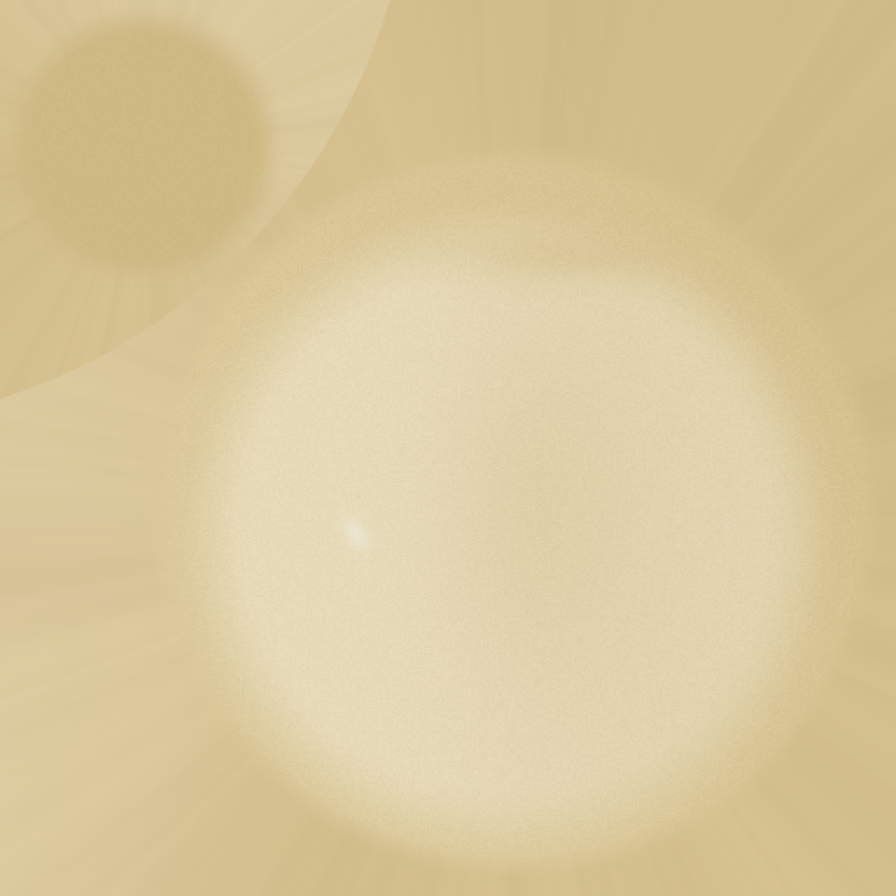
A three.js fragment shader for this background:

```glsl
varying vec2 vUv;

const vec2 BIG_CENTER = vec2(0.575, 0.430);
const float BIG_RADIUS = 0.398;
const vec2 CORE_CENTER = vec2(0.567, 0.407);
const float CORE_RADIUS = 0.332;
const float CORE_SOFTNESS = 0.048;
const vec2 SMALL_CENTER = vec2(0.160, 0.837);
const float SMALL_RADIUS = 0.141;
const vec2 ARC_CENTER = vec2(-0.200, 1.186);
const float ARC_RADIUS = 0.662;
const float ARC_SOFTNESS = 0.0012;
const vec2 GLINT_CENTER = vec2(0.398, 0.404);
const vec2 GLINT_SIZE = vec2(0.011, 0.019);
const float RAY_STRENGTH = 0.036;
const float GRAIN_STRENGTH = 0.022;
const float GRAIN_CELLS = 512.0;

const vec3 PALE_SAND = vec3(0.857, 0.787, 0.620);
const vec3 SAND = vec3(0.830, 0.750, 0.555);
const vec3 DEEP_SAND = vec3(0.812, 0.735, 0.540);
const vec3 PEACH = vec3(0.855, 0.765, 0.600);
const vec3 RIM_LIGHT = vec3(0.858, 0.788, 0.606);
const vec3 RIM_DARK = vec3(0.835, 0.757, 0.563);
const vec3 CREAM = vec3(0.906, 0.854, 0.722);
const vec3 CREAM_SHADE = vec3(0.886, 0.830, 0.688);
const vec3 CORE_SHADOW = vec3(0.865, 0.803, 0.648);
const vec3 SMALL_DISC = vec3(0.808, 0.723, 0.518);
const vec3 GLINT = vec3(0.930, 0.905, 0.840);

float hash(vec2 p) {
  vec3 q = fract(vec3(p.xyx) * 0.1031);
  q += dot(q, q.yzx + 33.33);
  return fract((q.x + q.y) * q.z);
}

float valueNoise(vec2 p) {
  vec2 cell = floor(p);
  vec2 f = fract(p);
  f = f * f * (3.0 - 2.0 * f);
  float low = mix(hash(cell), hash(cell + vec2(1.0, 0.0)), f.x);
  float high = mix(hash(cell + vec2(0.0, 1.0)), hash(cell + vec2(1.0)), f.x);
  return mix(low, high, f.y);
}

// Streaks follow the direction, so they close seamlessly around the center.
float rays(vec2 offset, float seed) {
  float dist = length(offset);
  vec2 dir = offset / max(dist, 0.001);
  float sum = 0.0;
  float weight = 0.5;
  float frequency = 7.0;
  for (int i = 0; i < 4; i++) {
    sum += weight * (valueNoise(dir * (frequency + 0.6 * dist) + seed) - 0.5);
    frequency *= 2.3;
    weight *= 0.72;
  }
  return sum;
}

float softDisc(vec2 p, vec2 center, float radius, float softness) {
  return 1.0 - smoothstep(radius - softness, radius + softness, distance(p, center));
}

float glow(vec2 p, vec2 center, vec2 size) {
  vec2 q = (p - center) / size;
  return exp(-dot(q, q));
}

// Outer field: pale at the left, deeper toward the upper right.
vec3 outerField(vec2 p) {
  vec3 color = mix(PALE_SAND, SAND, smoothstep(0.05, 0.55, p.x + 0.3 * abs(p.y - 0.42)));
  color = mix(color, DEEP_SAND, smoothstep(1.15, 1.75, p.x + p.y));
  color = mix(color, PEACH, 0.6 * glow(p, vec2(0.03, 0.36), vec2(0.18, 0.05)));
  return color + RAY_STRENGTH * rays(p - BIG_CENTER, 41.0);
}

// Corner field: pale toward the top right, with the small disc inside.
vec3 cornerField(vec2 p, float grain) {
  vec3 color = mix(SAND, PALE_SAND, smoothstep(-0.50, -0.82, -p.x * 0.7 - p.y * 0.65));
  color += RAY_STRENGTH * rays(p - SMALL_CENTER, 87.0);
  float disc = softDisc(p, SMALL_CENTER, SMALL_RADIUS, 0.022);
  return mix(color, SMALL_DISC + grain * 0.7, disc);
}

// Large disc: a tan rim around a cream core with faint shadows.
vec3 bigDisc(vec2 p, float grain) {
  vec3 rim = mix(RIM_LIGHT, RIM_DARK, smoothstep(0.50, 1.45, p.x + 0.6 * p.y));
  vec3 core = mix(CREAM, CREAM_SHADE, smoothstep(0.35, 0.75, p.x));
  core = mix(core, CORE_SHADOW, 0.75 * glow(p, vec2(0.61, 0.43), vec2(0.10, 0.17)));
  vec3 color = mix(rim, core, softDisc(p, CORE_CENTER, CORE_RADIUS, CORE_SOFTNESS));
  color = mix(color, RIM_DARK, 0.6 * glow(p, vec2(0.63, 0.715), vec2(0.12, 0.030)));
  return color + grain;
}

void main() {
  vec2 p = vUv;
  float grain = GRAIN_STRENGTH * (hash(floor(p * GRAIN_CELLS)) - 0.5);

  // Fields on both sides of the arc
  float corner = softDisc(p, ARC_CENTER, ARC_RADIUS, ARC_SOFTNESS);
  vec3 color = mix(outerField(p), cornerField(p, grain), corner);

  // Large disc
  float disc = softDisc(p, BIG_CENTER, BIG_RADIUS, 0.018);
  color = mix(color, bigDisc(p, grain), disc * (1.0 - 0.6 * corner));

  // Tilted glint
  vec2 axis = normalize(vec2(0.5, -0.85));
  vec2 q = p - GLINT_CENTER;
  vec2 tilted = vec2(dot(q, vec2(-axis.y, axis.x)), dot(q, axis));
  color = mix(color, GLINT, 0.8 * glow(tilted, vec2(0.0), GLINT_SIZE));

  gl_FragColor = vec4(color, 1.0);
}
```
